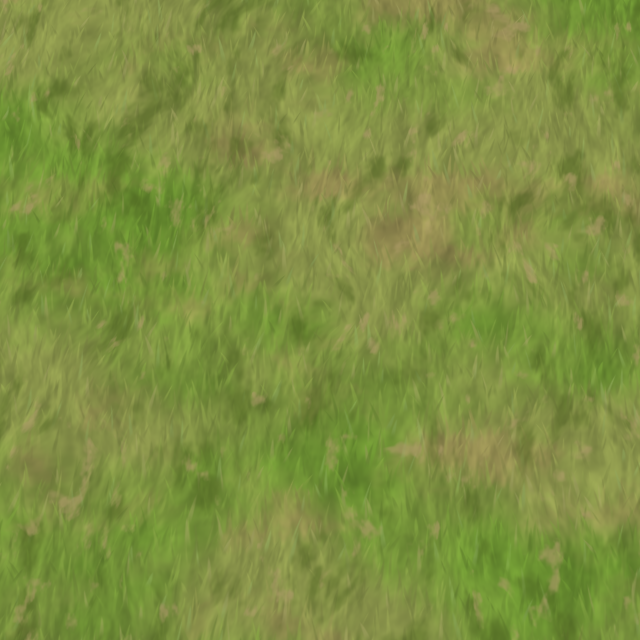
Write a WebGL 1 fragment shader that draws this texture.

```glsl
precision highp float;
// A soft meadow lawn: lush and dry patches, leaning streaks and scattered grass blades.
uniform vec2 u_resolution;

float hash(vec2 p) {
  return fract(sin(dot(p, vec2(12.9898, 78.233))) * 43758.5453);
}

float noise(vec2 p) {
  vec2 i = floor(p), f = fract(p);
  f = f * f * (3.0 - 2.0 * f);
  return mix(mix(hash(i), hash(i + vec2(1.0, 0.0)), f.x),
             mix(hash(i + vec2(0.0, 1.0)), hash(i + vec2(1.0, 1.0)), f.x), f.y);
}

float fbm(vec2 p) {
  float sum = 0.0, gain = 0.53;
  for (int i = 0; i < 4; i++) {
    sum += gain * noise(p);
    p = p * 2.03 + 17.3;
    gain *= 0.5;
  }
  return sum;
}

// Ground colour: wide lush and yellowish patches with smaller withered spots
vec3 turf(vec2 p) {
  float lush = smoothstep(0.3, 0.7, fbm(p * vec2(2.6, 4.6) + 3.7));
  float withered = smoothstep(0.54, 0.8, fbm(p * vec2(6.0, 10.0) + 41.0));
  vec3 colour = mix(vec3(0.535, 0.575, 0.29), vec3(0.415, 0.565, 0.19), lush);
  return mix(colour, vec3(0.60, 0.54, 0.33), withered * (0.75 - 0.45 * lush));
}

// Blends one layer of tapered, bent blades, one blade per cell
vec3 addBlades(vec3 colour, vec2 p, float layer, float soft) {
  vec2 cellSize = vec2(0.038, 0.072);
  vec2 shifted = p + vec2(0.377, 0.619) * layer;
  vec2 home = floor(shifted / cellSize);
  for (int j = -1; j <= 0; j++) {
    for (int i = -1; i <= 1; i++) {
      vec2 cell = home + vec2(float(i), float(j));
      vec2 seed = cell + layer * 31.7;
      float tone = hash(seed + 5.1);
      float kind = hash(seed + 9.4);
      vec2 root = (cell + vec2(hash(seed), hash(seed + 2.3))) * cellSize;
      vec2 d = shifted - root;
      float t = d.y / mix(0.028, 0.07, hash(seed + 7.7));
      if (t > 0.0 && t < 1.0) {
        float lean = (hash(seed + 3.9) - 0.45) * 0.036;
        float bend = (hash(seed + 6.2) - 0.5) * 0.014;
        float width = mix(0.0016, 0.0042, hash(seed + 8.8)) * (1.0 - t * t);
        float edge = abs(d.x - lean * t - bend * t * t);
        float cover = 1.0 - smoothstep(width - soft, width + soft, edge);
        cover *= smoothstep(0.0, 0.45, t) * (1.0 - smoothstep(0.75, 1.0, t));
        vec3 blade = turf(root - vec2(0.377, 0.619) * layer);
        blade *= mix(0.84, 1.17, tone) * mix(0.93, 1.06, t);
        // A few pale straws and cool glossy blades
        blade = mix(blade, vec3(0.67, 0.65, 0.42), 0.65 * step(0.94, kind));
        blade = mix(blade, vec3(0.57, 0.69, 0.40), 0.6 * step(kind, 0.07));
        colour = mix(colour, blade, 0.58 * cover);
      }
    }
  }
  return colour;
}

void main() {
  vec2 p = gl_FragCoord.xy / u_resolution.y;

  // Mild perspective: grass gets finer toward the top
  vec2 ground = vec2((p.x - 0.5) * (1.0 + 0.25 * p.y) + 0.5, p.y + 0.2 * p.y * p.y);

  // Streaks of unresolved grass, leaning differently from place to place
  vec2 s = ground;
  s.x += 0.06 * (noise(ground * vec2(9.0, 7.0)) - 0.5) - 0.12 * ground.y;
  float fine = noise(s * vec2(125.0, 38.0)) - 0.5;
  float middle = noise(s * vec2(52.0, 18.0) + 8.0) - 0.5;
  float clump = fbm(s * vec2(15.0, 12.0) + 23.0) - 0.5;
  vec3 colour = turf(ground + 0.02 * vec2(middle, fine));
  colour *= 1.0 + 0.15 * fine + 0.17 * middle + 0.22 * clump;

  float soft = 0.0011 + 0.5 / u_resolution.y;
  for (int i = 0; i < 8; i++) {
    colour = addBlades(colour, ground, float(i) + 1.0, soft);
  }

  // Shaded gaps between tufts and small tan flecks of dead grass
  float gap = smoothstep(0.57, 0.82, fbm(s * vec2(22.0, 13.0) + 71.0));
  colour = mix(colour, vec3(0.29, 0.37, 0.12), 0.5 * gap);
  float fleck = smoothstep(0.66, 0.85, fbm(s * vec2(34.0, 22.0) + 90.0));
  colour = mix(colour, vec3(0.69, 0.61, 0.42), 0.6 * fleck);

  // Fine mottling
  colour *= 1.0 + 0.05 * (noise(s * vec2(210.0, 110.0)) - 0.5);
  gl_FragColor = vec4(colour, 1.0);
}
```
